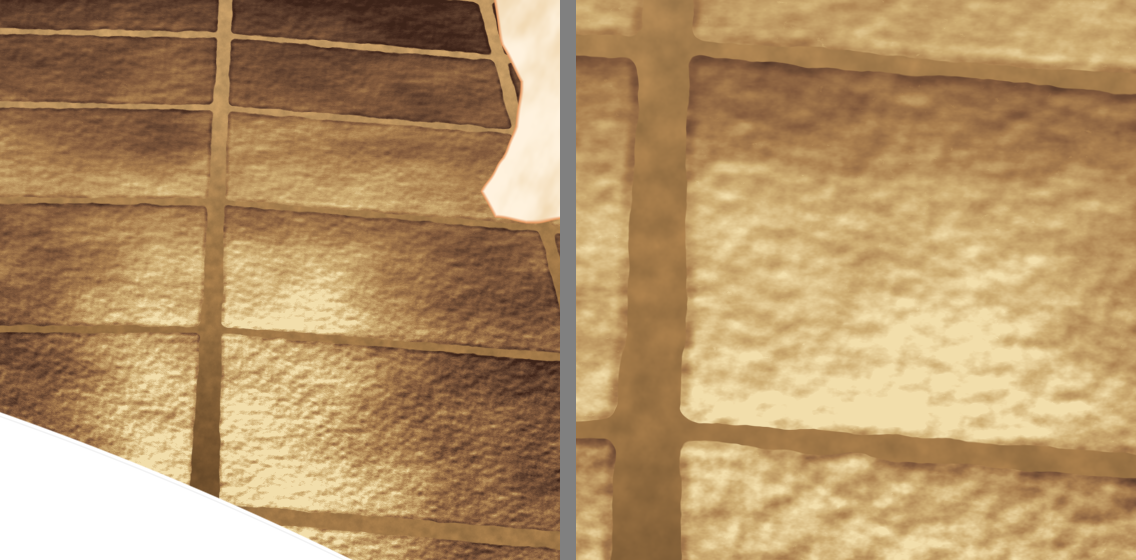
Left, the full canvas; right, a detail of the centre.
A WebGL 2 fragment shader for this texture:

```glsl
#version 300 es
precision highp float;
// Glazed brown floor tiles receding in perspective, with sandy grout and warm glare.
// Rows come from an inverted projective spacing, columns from two slanted joints;
// noise wears the glaze, then a pale cloth and a white curved corner cover the floor.
uniform vec2 u_resolution;
out vec4 outColor;

// Glaze colours from deep shade to full glare
const vec3 GLAZE[6] = vec3[6](vec3(.24, .14, .10), vec3(.37, .25, .18), vec3(.52, .36, .24),
                              vec3(.67, .50, .31), vec3(.81, .68, .45), vec3(.95, .87, .67));
// Base tone of the left and right tile in each row
const vec2 ROW_TONE[6] = vec2[6](vec2(.25, .11), vec2(.35, .31), vec2(.47, .62),
                                 vec2(.43, .48), vec2(.41, .46), vec2(.46, .60));
// Outline of the cloth, y measured downwards
const vec2 CLOTH[9] = vec2[9](vec2(.878, -.05), vec2(.899, .08), vec2(.932, .145),
                              vec2(.922, .225), vec2(.900, .283), vec2(.862, .342),
                              vec2(.886, .386), vec2(.940, .396), vec2(1.10, .372));

float hash(vec2 p) {
  return fract(sin(dot(p, vec2(127.1, 311.7))) * 43758.5453);
}

float noise(vec2 p) {
  vec2 i = floor(p), f = fract(p);
  f = f * f * (3.0 - 2.0 * f);
  return mix(mix(hash(i), hash(i + vec2(1, 0)), f.x),
             mix(hash(i + vec2(0, 1)), hash(i + vec2(1, 1)), f.x), f.y);
}

float fbm(vec2 p) {
  float sum = 0.0, amp = 0.5;
  for (int i = 0; i < 4; i++) {
    sum += amp * noise(p);
    p = mat2(1.6, 1.2, -1.2, 1.6) * p + 7.3;
    amp *= 0.5;
  }
  return sum;
}

vec3 glaze(float tone) {
  float t = clamp(tone, 0.0, 1.0) * 5.0;
  int i = min(int(t), 4);
  return mix(GLAZE[i], GLAZE[i + 1], t - float(i));
}

// Row coordinate for a height, and the height of a numbered joint
float rowAt(float y) { return (y - .0625) / (.1075 + .1153 * y); }
float jointHeight(float k) { return (.0625 + .1075 * k) / (1.0 - .1153 * k); }

// Signed distance to the cloth, negative inside
float clothDistance(vec2 p) {
  float d = 1e5, side = 1.0;
  for (int i = 0; i < 9; i++) {
    vec2 a = CLOTH[i], b = i == 8 ? vec2(1.3, -.05) : CLOTH[i + 1];
    vec2 e = b - a, w = p - a;
    vec2 q = w - e * clamp(dot(w, e) / dot(e, e), 0.0, 1.0);
    d = min(d, dot(q, q));
    if ((a.y > p.y) != (b.y > p.y) && p.x < a.x + e.x * (p.y - a.y) / e.y) side = -side;
  }
  return side * sqrt(d) - .003;
}

// Broad light: low in the middle, fading toward both sides
float glareAt(vec2 p) {
  float sides = smoothstep(.04, .28, p.x) * (1.0 - smoothstep(.46, .88, p.x));
  return sides * smoothstep(.18, .68, p.y);
}

vec3 tileColor(vec2 p, float k, float column, float edge) {
  int row = clamp(int(floor(k)) + 1, 0, 5);
  float tone = column < 0.5 ? ROW_TONE[row].x : ROW_TONE[row].y;
  float glare = glareAt(p);
  tone += .48 * glare + .20 * (fract(k) - .5);
  tone -= .14 * smoothstep(.66, .95, p.x) * smoothstep(.35, .6, p.y);
  tone += .16 * exp(-pow((p.y - .33) / .10, 2.0)) * smoothstep(.15, .0, p.x);
  tone -= .12 * smoothstep(.16, .0, p.x) * smoothstep(.45, .65, p.y);
  // Worn glaze: cloudy patches, streaks, and pitted relief lit from above
  vec2 seed = vec2(column * 17.0, float(row) * 9.0);
  vec2 pit = p * vec2(85, 125) + seed;
  float relief = fbm(pit) - fbm(pit + vec2(.35, .75));
  tone += .42 * (fbm(p * vec2(7, 15) + seed) - .47);
  tone += .28 * (fbm(p * vec2(28, 110) + seed) - .47);
  tone += relief * (.22 + .34 * smoothstep(.3, .8, p.y));
  tone += .10 * smoothstep(.70, .95, fbm(p * vec2(190, 260)));
  // Darkened rim
  tone -= .20 * (1.0 - smoothstep(.001, .008, edge)) * (.3 + noise(p * 60.0));
  return glaze(tone);
}

vec3 floorColor(vec2 p, float aa) {
  float wobble = (fbm(p * 38.0) - .47) * .007;
  // Flatten the sloping rows
  float slope = p.x < .39 ? mix(.02, -.01, p.y) : .082;
  float y = p.y - slope * (p.x - .39);
  float k = rowAt(y);
  float across = abs(y - jointHeight(round(k))) - (.0050 + .013 * pow(p.y, 4.0));
  // Two vertical joints opening toward the viewer
  float middle = .403 - .044 * p.y, right = .864 + .27 * p.y;
  float down = min(abs(p.x - middle) - (.0125 + .019 * p.y * p.y), abs(p.x - right) - .012);
  float column = step(middle, p.x) + step(right, p.x);
  vec2 inset = vec2(down, across) + wobble;
  float edge = .008 - length(max(.008 - inset, 0.0));
  // Grout, sandy above and in deeper shade below
  vec3 grout = mix(vec3(.76, .60, .39), vec3(.63, .47, .28), smoothstep(.1, .5, p.y));
  float shade = smoothstep(.5, .85, p.y) * (1.0 - smoothstep(.39, .46, p.x));
  grout = mix(grout, vec3(.45, .32, .18), shade) * (.86 + .28 * fbm(p * 75.0));
  return mix(grout, tileColor(p, k, column, edge), smoothstep(-aa, aa, edge));
}

void main() {
  vec2 p = gl_FragCoord.xy / u_resolution;
  p.y = 1.0 - p.y;
  float aa = 1.0 / min(u_resolution.x, u_resolution.y);
  vec3 color = floorColor(p, aa);

  // Cloth with soft folds and a warm fringe
  float cloth = clothDistance(p + (noise(p * 30.0) - .5) * .006);
  float fold = fbm(p * vec2(15, 6) + p.y * 4.0);
  vec3 fabric = mix(vec3(.93, .82, .65), vec3(1.0, .95, .87), smoothstep(.2, .75, fold + p.y * .5));
  fabric = mix(vec3(.91, .60, .38), fabric, smoothstep(.0, .007, -cloth));
  color = mix(color, fabric, 1.0 - smoothstep(-aa, aa, cloth));

  // White corner below a shallow curve, with a faint grey trace inside
  float corner = (p.y - (.736 + .35 * p.x + .11 * p.x * p.x)) * .92;
  float trace = 1.0 - smoothstep(.0, .0025, abs(corner - .007));
  color = mix(color, vec3(1.0) - .05 * trace, smoothstep(-aa, aa, corner));
  outColor = vec4(color, 1.0);
}
```
